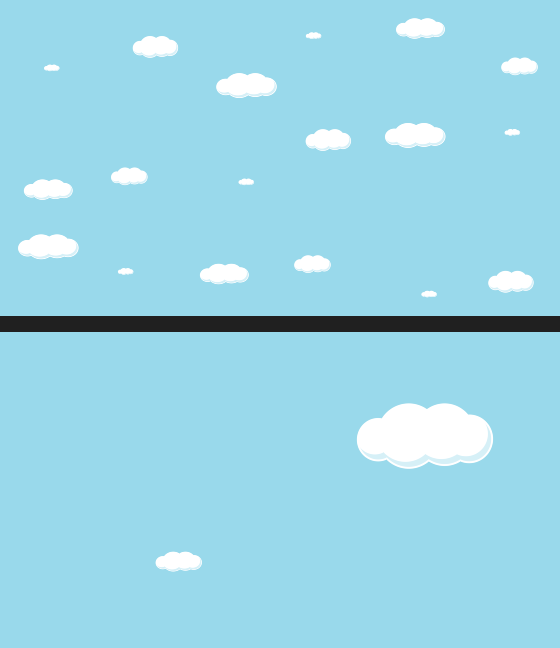
Top: the whole. Bottom: its middle third, enlarged.
Write a Shadertoy shader that draws this texture.

```glsl
#define SKY vec3(0.60, 0.85, 0.92)
#define CLOUD vec3(1.0)
#define SHADE vec3(0.84, 0.94, 0.97)
#define CELL vec2(0.2963, 0.3333)
#define JITTER vec2(0.05, 0.12)
#define PUFF_HEIGHT 0.47
#define RIM 0.014
#define SHADE_SHIFT vec2(-0.024, 0.036)

// Cloud width and height by kind, in canvas heights
const vec2 SIZES[6] = vec2[6](
    vec2(0.192, 0.079), vec2(0.049, 0.021), vec2(0.155, 0.065),
    vec2(0.116, 0.056), vec2(0.049, 0.021), vec2(0.144, 0.069));

vec2 hash22(vec2 cell) {
    vec3 h = fract(vec3(cell.xyx + 7.3) * vec3(0.1031, 0.1030, 0.0973));
    h += dot(h, h.yzx + 33.33);
    return fract((h.xx + h.yz) * h.zy);
}

float circle(vec2 p, vec2 center, float radius) {
    return length(p - center) - radius;
}

// Four puffs in a row, one unit wide
float cloudDistance(vec2 p) {
    float d = circle(p, vec2(-0.342, -0.026), 0.156);
    d = min(d, circle(p, vec2(-0.118, 0.0), 0.235));
    d = min(d, circle(p, vec2(0.145, 0.01), 0.225));
    return min(d, circle(p, vec2(0.325, -0.02), 0.175));
}

float inside(float d, float softness) {
    return 1.0 - smoothstep(-softness, softness, d);
}

void mainImage(out vec4 fragColor, in vec2 fragCoord) {
    vec2 p = fragCoord / iResolution.y;

    // One cloud per cell, with the kinds shifted from row to row
    vec2 cell = floor(p / CELL);
    int kind = int(mod(cell.x + 2.0 * cell.y, 6.0));
    vec2 size = SIZES[kind];
    vec2 center = (cell + 0.5) * CELL + JITTER * (2.0 * hash22(cell) - 1.0);
    vec2 q = (p - center) / size * vec2(1.0, PUFF_HEIGHT);

    // White body with a pale crescent along the lower right
    float softness = 0.6 / (iResolution.y * size.x);
    float body = cloudDistance(q);
    float lit = cloudDistance(q - SHADE_SHIFT);
    float crescent = inside(body + RIM, softness) * (1.0 - inside(lit + RIM, softness));

    vec3 color = mix(SKY, CLOUD, inside(body, softness));
    color = mix(color, SHADE, crescent);
    fragColor = vec4(color, 1.0);
}
```
